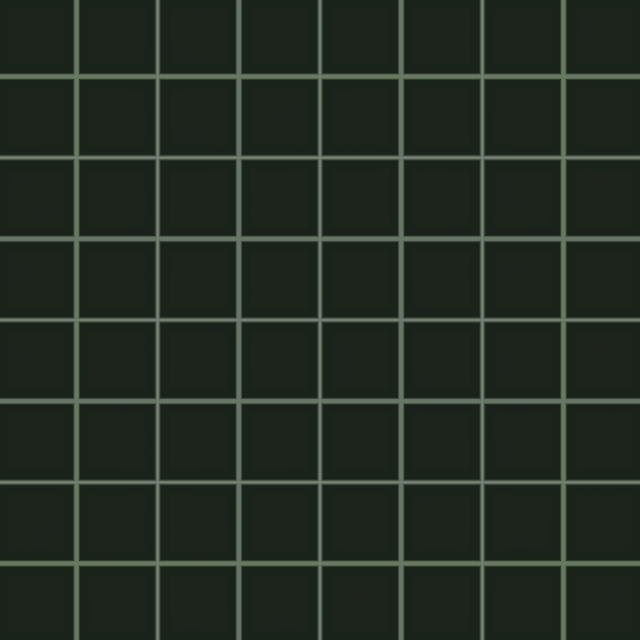
This pattern is drawn by a three.js fragment shader. Its source:

```glsl
varying vec2 vUv;

const float PITCH = 0.1268;                     // spacing of the lines, centred on the canvas
const float THIN_HALF = 0.0028;                 // half widths at mid edge
const float THICK_HALF = 0.0041;
const float THIN_SOFT = 0.0031;                 // reach of the soft edge either side
const float THICK_SOFT = 0.0022;
const float OUTER_INDEX = 3.0;                  // outermost line counted from the centre
const float FRINGE_NEAR = 0.011;                // shade beside each line
const float FRINGE_FAR = 0.026;
const float MOTTLE = 0.005;
const vec3 GROUND = vec3(0.112, 0.141, 0.110);
const vec3 FRINGE = vec3(0.098, 0.138, 0.100);
const vec3 THIN_COLOR = vec3(0.480, 0.535, 0.475);
const vec3 THICK_COLOR = vec3(0.408, 0.463, 0.408);
const vec3 OUTER_TINT = vec3(-0.005, 0.012, -0.035);

// Signed index of the nearest line, zero at the centre
float lineIndex(float x) {
  return floor((x - 0.5) / PITCH + 0.5);
}

float lineDistance(float x) {
  return abs(x - 0.5 - lineIndex(x) * PITCH);
}

// Line colour in rgb and coverage in alpha; odd lines are thicker and dimmer
vec4 ruledLine(float x) {
  float index = abs(lineIndex(x));
  float odd = mod(index, 2.0);
  float halfWidth = mix(THIN_HALF, THICK_HALF, odd);
  float soft = mix(THIN_SOFT, THICK_SOFT, odd);
  float coverage = 1.0 - smoothstep(halfWidth - soft, halfWidth + soft, lineDistance(x));
  coverage *= 1.0 - step(OUTER_INDEX + 0.5, index);
  vec3 color = mix(THIN_COLOR, THICK_COLOR, odd);
  color += OUTER_TINT * step(OUTER_INDEX - 0.5, index);
  return vec4(color, coverage);
}

// Slow blotches from layered sines, about -1 to 1
float mottle(vec2 p) {
  float sum = 0.0;
  float weight = 0.5;
  for (int i = 0; i < 3; i++) {
    sum += weight * sin(p.x + 1.7 * sin(p.y * 0.8)) * sin(p.y + 1.3 * sin(p.x * 0.7));
    p = mat2(1.5, 1.1, -1.1, 1.5) * p + 2.3;
    weight *= 0.6;
  }
  return sum;
}

void main() {
  // Ground, slightly greener beside the lines
  float nearest = min(lineDistance(vUv.x), lineDistance(vUv.y));
  float inside = smoothstep(FRINGE_NEAR, FRINGE_FAR, nearest);
  vec3 color = mix(FRINGE, GROUND, inside);
  color += MOTTLE * inside * mottle(vUv * 24.0) * vec3(1.0, 0.1, -0.6);

  // Lines, the brighter one on top at crossings
  vec4 across = ruledLine(vUv.y);
  vec4 upright = ruledLine(vUv.x);
  vec3 acrossColor = mix(color, across.rgb, across.a);
  vec3 uprightColor = mix(color, upright.rgb, upright.a);
  color = max(acrossColor, uprightColor);

  gl_FragColor = vec4(color, 1.0);
}
```
